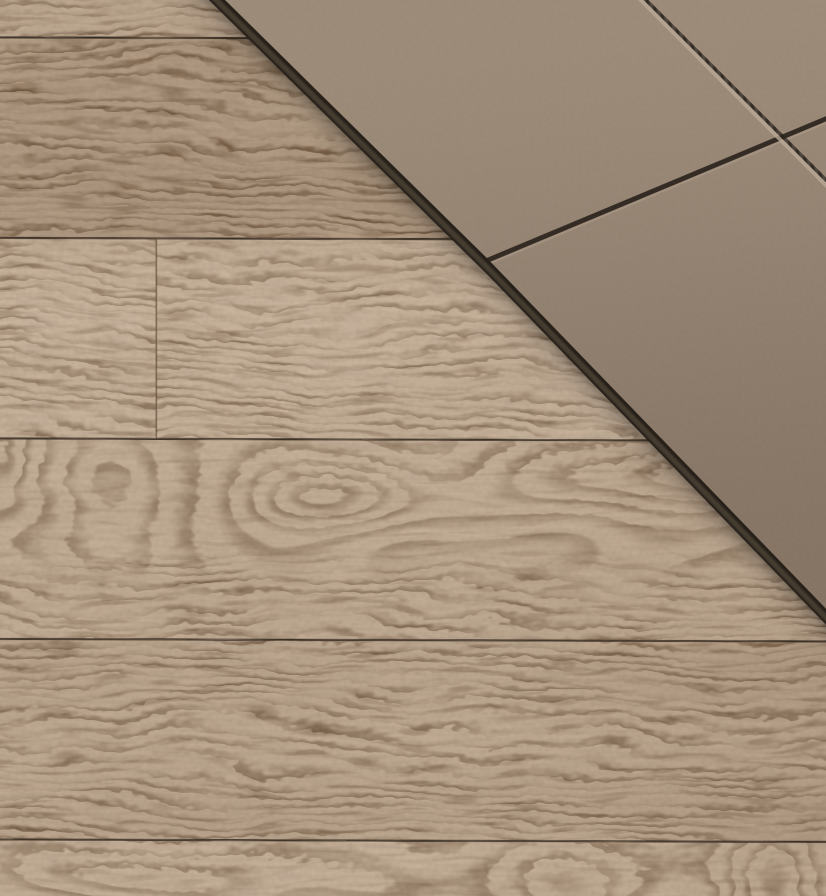
Give the GLSL for this texture, as a WebGL 1 fragment shader.

```glsl
precision highp float;
// Oak planks laid in horizontal rows, partly covered by a raised corner of matte tiles.
// Wood grain is made of contour lines of warped fields, broken up by stretched
// gradient noise; the tile rim, joints and shadow are distances to slanted lines.
uniform vec2 u_resolution;

vec2 gradientAt(vec2 cell) {
  float a = 6.2832 * fract(sin(dot(cell, vec2(127.1, 311.7))) * 43758.55);
  return vec2(cos(a), sin(a));
}

float noise(vec2 p) {
  vec2 i = floor(p), f = p - i;
  vec2 w = f * f * f * (f * (f * 6.0 - 15.0) + 10.0);
  vec2 e = vec2(1.0, 0.0);
  float low = mix(dot(gradientAt(i), f), dot(gradientAt(i + e), f - e), w.x);
  float high = mix(dot(gradientAt(i + e.yx), f - e.yx), dot(gradientAt(i + 1.0), f - 1.0), w.x);
  return 1.4 * mix(low, high, w.y);
}

float bump(vec2 p, vec2 center, vec2 radius) {
  vec2 d = (p - center) / radius;
  return exp(-dot(d, d));
}

float isRow(float row, float k) {
  return 1.0 - step(0.5, abs(row - k));
}

// Soft on one side, sharp on the other, like a growth ring
float ring(float phase) {
  float s = fract(phase);
  return smoothstep(0.35, 0.85, s) * (1.0 - smoothstep(0.87, 1.0, s));
}

float stripe(float d, float halfWidth, float aa) {
  return 1.0 - smoothstep(halfWidth - aa, halfWidth + aa, abs(d));
}

vec3 wood(vec2 p, float aa) {
  float rowPos = (p.y - 0.0417 - 0.003 * p.x) / 0.2238;
  float row = floor(rowPos), across = fract(rowPos);
  float board = row + 0.4 * isRow(row, 1.0) * step(0.1745, p.x);
  vec2 g = p + vec2(board * 7.3, board * 3.1);

  // Straight grain with gentle waves
  float wave = noise(g * vec2(3.5, 9.0)) + 0.35 * noise(g * vec2(13.0, 30.0));
  float fray = noise(g * vec2(75.0, 150.0));
  float straight = ring(g.y * 78.0 - p.x * 3.0 + 2.0 * wave + 0.25 * fray);

  // Looping grain around broad bumps in two of the rows
  vec2 q = p + 0.006 * vec2(noise(g * vec2(25.0, 60.0)), 0.6 * fray);
  float middle = 1.7 * bump(q, vec2(0.76, 0.535), vec2(0.20, 0.043))
    + 1.3 * bump(q, vec2(0.37, 0.555), vec2(0.10, 0.038))
    + bump(q, vec2(0.0, 0.51), vec2(0.035, 0.05))
    - 0.9 * bump(q, vec2(0.12, 0.54), vec2(0.055, 0.09));
  float bottom = 1.2 * bump(q, vec2(0.64, 0.99), vec2(0.08, 0.045))
    + 1.5 * bump(q, vec2(0.86, 0.98), vec2(0.055, 0.07))
    + bump(q, vec2(0.20, 0.98), vec2(0.16, 0.03));
  float field = mix(middle, bottom, isRow(row, 4.0));
  float loops = ring(2.6 * field + 1.1 * noise(g * vec2(6.0, 14.0)) + 0.1 * fray);
  float loopy = isRow(row, 4.0) + isRow(row, 2.0) * (1.0 - smoothstep(0.5, 0.75, across));

  // Pores and fibres
  float fibre = noise(g * vec2(22.0, 210.0));
  float pores = smoothstep(0.12, 0.65, noise(g * vec2(18.0, 125.0) + vec2(0.0, 2.0 * wave)));
  float patchy = smoothstep(-0.45, 0.5, noise(g * vec2(9.0, 45.0)));
  float grain = mix(straight * (0.2 + 0.8 * patchy), loops * (0.45 + 0.5 * patchy), loopy);

  // Board tones
  float tone = 0.15 + 0.2 * isRow(row, -1.0) + 0.58 * isRow(row, 0.0)
    + 0.06 * isRow(row, 2.0) + 0.22 * isRow(row, 3.0) - 0.08 * isRow(board, 1.4);
  tone += 0.25 * smoothstep(0.45, 0.95, p.x) * step(1.5, row);
  tone += 0.16 * noise(g * vec2(3.0, 12.0));
  vec3 col = mix(vec3(0.762, 0.682, 0.595), vec3(0.645, 0.556, 0.465), tone);
  col *= 1.0 + 0.035 * fibre + 0.025 * noise(g * 170.0);
  col -= vec3(0.15, 0.155, 0.155) * grain;
  col -= vec3(0.085, 0.09, 0.09) * pores * (1.0 - 0.5 * loopy);

  // Seams between rows and one butt joint
  float seam = stripe((fract(rowPos + 0.5) - 0.5) * 0.2238, 0.0012, aa);
  seam *= 0.75 + 0.3 * noise(vec2(p.x * 14.0, row));
  float butt = isRow(row, 1.0) * stripe(p.x - 0.1745, 0.0009, aa);
  col = mix(col, vec3(0.19, 0.15, 0.11), clamp(seam, 0.0, 1.0));
  return mix(col, vec3(0.36, 0.28, 0.20), 0.65 * butt);
}

vec3 tiles(vec2 p, float aa) {
  vec3 col = mix(vec3(0.612, 0.546, 0.475), vec3(0.525, 0.458, 0.395),
    smoothstep(0.0, 0.72, p.y + 0.12 * (p.x - 0.6)));
  col *= 1.0 + 0.012 * noise(p * 220.0);
  float rising = (p.y - 0.2904 + 0.418 * (p.x - 0.5443)) / 1.084;
  float falling = (p.y - 0.151 - (p.x - 0.872)) / 1.414;

  // Lit bevels beside dark joints
  vec3 lit = vec3(0.73, 0.66, 0.59), dark = vec3(0.17, 0.14, 0.115);
  col = mix(col, lit, 0.35 * stripe(rising - 0.0042, 0.0012, aa));
  col = mix(col, dark, 0.92 * stripe(rising, 0.0027, aa));
  col = mix(col, lit, 0.8 * stripe(falling - 0.0042, 0.0022, aa));
  float beads = 0.8 + 0.15 * sin(p.x * 750.0);
  return mix(col, dark, beads * stripe(falling, 0.0019, aa));
}

void main() {
  vec2 p = vec2(gl_FragCoord.x, u_resolution.y - gl_FragCoord.y) / u_resolution.y;
  float aa = 0.7 / u_resolution.y;

  // Signed distance to the tile edge, positive on the tiles
  float along = p.x - 0.5443;
  float edge = (1.01 * along + 0.024 * abs(along) - (p.y - 0.289)) / 1.42;
  float rim = 0.0125;

  vec3 col = wood(p, aa);
  col *= 1.0 - 0.32 * exp(-max(-edge - rim, 0.0) / 0.011);
  vec3 side = mix(vec3(0.15, 0.125, 0.10), vec3(0.27, 0.235, 0.19),
    stripe(edge + 0.007, 0.003, 0.002));
  col = mix(col, side, smoothstep(-aa, aa, edge + rim));
  col = mix(col, tiles(p, aa), smoothstep(-aa, aa, edge));
  gl_FragColor = vec4(col, 1.0);
}
```
